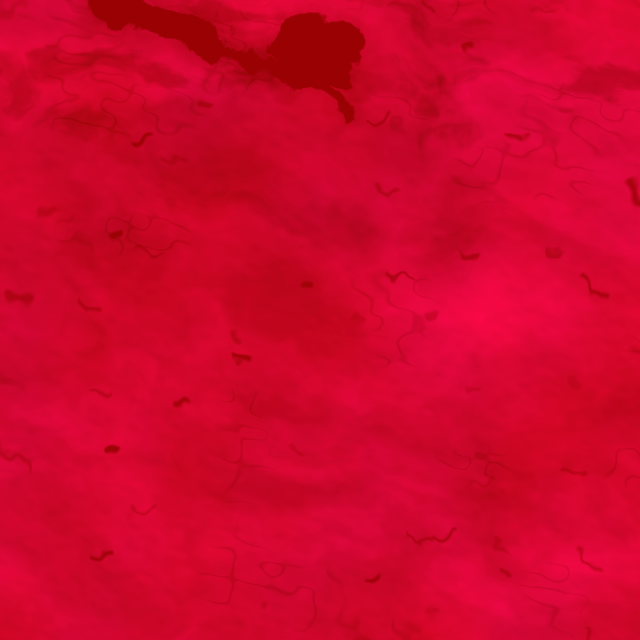
Reproduce this texture procedurally as a WebGL 2 fragment shader.

```glsl
#version 300 es
precision highp float;
// Mottled crimson surface with slanting wisps, soft glows, dark stains and small curled flecks.

#define BASE_RED 0.822
#define CLOUD_AMOUNT 0.21
#define WISP_AMOUNT 0.23
#define GRAIN_AMOUNT 0.035
#define GLOW_AMOUNT 0.10
#define CURL_AMOUNT 0.07
#define SLANT -0.30
#define FLECK_CELLS 9.0
#define FLECK_CHANCE 0.50
#define EDGE_SOFTNESS 0.0035
#define STAIN_COLOR vec3(0.60, 0.005, 0.01)

uniform vec2 u_resolution;
out vec4 fragColor;

float hash(vec2 p) {
  return fract(sin(dot(p, vec2(127.1, 311.7))) * 43758.5);
}

float noise(vec2 p) {
  vec2 i = floor(p), f = fract(p);
  f = f * f * (3.0 - 2.0 * f);
  return mix(mix(hash(i), hash(i + vec2(1, 0)), f.x),
             mix(hash(i + vec2(0, 1)), hash(i + vec2(1, 1)), f.x), f.y);
}

float fbm(vec2 p) {
  float sum = 0.0, amp = 0.5;
  for (int i = 0; i < 5; i++) {
    sum += amp * noise(p);
    p = mat2(1.6, 1.2, -1.2, 1.6) * p + 7.3;
    amp *= 0.5;
  }
  return sum;
}

vec2 rotate(vec2 p, float a) {
  float c = cos(a), s = sin(a);
  return vec2(c * p.x + s * p.y, c * p.y - s * p.x);
}

float capsule(vec2 p, vec2 a, vec2 b, float radius) {
  vec2 pa = p - a, ba = b - a;
  return length(pa - ba * clamp(dot(pa, ba) / dot(ba, ba), 0.0, 1.0)) - radius;
}

float glow(vec2 p, vec2 center, vec2 size) {
  vec2 d = (p - center) / size;
  return exp(-dot(d, d));
}

// Distance to the large ragged stains along the top
float stainDistance(vec2 p) {
  vec2 q = p + 0.07 * (vec2(fbm(p * 18.0), fbm(p * 18.0 + 40.0)) - 0.5);
  float d = capsule(q, vec2(0.15, 1.01), vec2(0.33, 0.93), 0.028);
  d = min(d, capsule(q, vec2(0.33, 0.92), vec2(0.43, 0.89), 0.010));
  d = min(d, capsule(q, vec2(0.46, 0.92), vec2(0.525, 0.91), 0.048));
  return min(d, capsule(q, vec2(0.50, 0.87), vec2(0.535, 0.82), 0.010));
}

// Coverage of scattered bent flecks, one candidate per grid cell
float flecks(vec2 p) {
  float cover = 0.0;
  vec2 home = floor(p * FLECK_CELLS);
  vec2 ragged = p + 0.012 * (vec2(noise(p * 70.0), noise(p * 70.0 + 31.0)) - 0.5);
  for (int j = -1; j <= 1; j++) {
    for (int i = -1; i <= 1; i++) {
      vec2 cell = home + vec2(i, j);
      float chance = hash(cell + 3.7), kind = hash(cell + 9.1);
      if (chance > FLECK_CHANCE) continue;
      vec2 center = (cell + vec2(hash(cell + 1.3), hash(cell + 5.9))) / FLECK_CELLS;
      float grow = 1.0 + 0.8 * smoothstep(0.36, 0.5, abs(center.x - 0.5));
      vec2 q = rotate(ragged - center, SLANT + 1.5 * (hash(cell + 6.4) - 0.5)) / grow;
      float halfLength = mix(0.003, 0.020, kind);
      float width = mix(0.0060, 0.0022, kind);
      q.y += 0.005 * kind * sin(q.x * 170.0 + 6.0 * chance);
      float d = length(vec2(max(abs(q.x) - halfLength, 0.0), q.y)) - width;
      float strength = mix(0.25, 0.95, hash(cell + 8.2));
      cover = max(cover, strength * (1.0 - smoothstep(-EDGE_SOFTNESS, EDGE_SOFTNESS, d)));
    }
  }
  return cover;
}

void main() {
  vec2 uv = gl_FragCoord.xy / u_resolution;
  vec2 slanted = rotate(uv, SLANT);
  vec2 warp = vec2(fbm(uv * 5.0), fbm(uv * 5.0 + 19.0)) - 0.5;

  // Broad clouds, slanting wisps and fine grain
  float wisps = fbm(slanted * vec2(6.0, 14.0) + 2.5 * warp);
  float red = BASE_RED;
  red += CLOUD_AMOUNT * (fbm(uv * 3.0 + warp + 12.0) - 0.485);
  red += WISP_AMOUNT * (wisps - 0.485);
  red += GRAIN_AMOUNT * (noise(slanted * vec2(60.0, 95.0)) - 0.5);

  // Soft glows, and dusky smudges toward the top
  red += GLOW_AMOUNT * glow(uv, vec2(0.72, 0.50), vec2(0.15, 0.10));
  red += 0.6 * GLOW_AMOUNT * glow(uv, vec2(0.19, 0.35), vec2(0.20, 0.13));
  float smudge = smoothstep(0.52, 0.72, fbm(slanted * vec2(8.0, 19.0) + 3.0 * warp + 51.0));
  red -= 0.13 * smudge * smoothstep(0.45, 0.95, uv.y);

  // Thin curled creases in sparse groups
  float crease = 1.0 - smoothstep(0.0, 0.10, abs(noise(slanted * vec2(30.0, 48.0) + 3.0 * warp) - 0.5));
  red -= CURL_AMOUNT * crease * smoothstep(0.60, 0.78, noise(uv * vec2(8.0, 11.0) + 23.0));

  float blue = 0.183 + 0.65 * (red - 0.83) + 0.10 * (fbm(uv * 6.0 + 77.0) - 0.485);
  vec3 color = vec3(red, 0.02 + 0.06 * max(red - 0.75, 0.0), blue);

  // Stains with a faint halo, then flecks
  float d = stainDistance(uv);
  float stain = 1.0 - smoothstep(-EDGE_SOFTNESS, EDGE_SOFTNESS, d);
  float halo = 0.25 * (1.0 - smoothstep(0.0, 0.03, d));
  color = mix(color, STAIN_COLOR, max(max(stain, halo), flecks(uv)));

  fragColor = vec4(clamp(color, 0.0, 1.0), 1.0);
}
```
